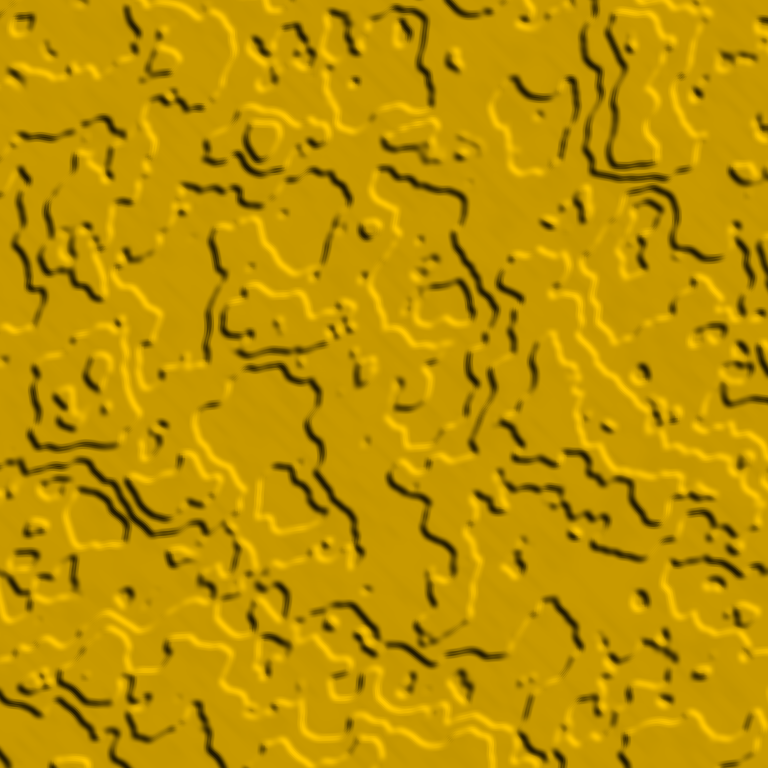
Give the GLSL for this texture, as a three.js fragment shader.

```glsl
varying vec2 vUv;

const vec3 GOLD = vec3(0.78, 0.60, 0.0);
const vec3 GLINT = vec3(1.0, 0.78, 0.0);
const vec3 SHADOW = vec3(0.14, 0.105, 0.0);
const vec2 LIGHT_DIR = vec2(0.7071, 0.7071);

const float PLATEAU_SCALE = 8.5;   // largest plateaus across the canvas
const float STEP_HEIGHT = 0.17;    // height between two terraces
const float EDGE_WIDTH = 0.004;    // softness of the relief edges
const float TAP_SPACING = 0.0032;

float hash(vec2 p) {
  vec3 q = fract(vec3(p.xyx) * 0.1031);
  q += dot(q, q.yzx + 33.33);
  return fract((q.x + q.y) * q.z);
}

float valueNoise(vec2 p) {
  vec2 cell = floor(p);
  vec2 f = fract(p);
  f = f * f * (3.0 - 2.0 * f);
  float low = mix(hash(cell), hash(cell + vec2(1.0, 0.0)), f.x);
  float high = mix(hash(cell + vec2(0.0, 1.0)), hash(cell + vec2(1.0, 1.0)), f.x);
  return mix(low, high, f.y);
}

float fractalNoise(vec2 p) {
  mat2 turn = mat2(0.8, 0.6, -0.6, 0.8);
  float sum = 0.0;
  float total = 0.0;
  float gain = 1.0;
  for (int i = 0; i < 4; i++) {
    sum += gain * valueNoise(p);
    total += gain;
    gain *= 0.5;
    p = turn * p * 2.05 + 17.3;
  }
  return sum / total;
}

// Flat plateaus joined by short steep ramps
float terrace(float height, float stepHeight) {
  float level = height / stepHeight;
  return floor(level) + smoothstep(0.44, 0.56, fract(level));
}

// Gaussian-weighted slope of the terraces along the light
float emboss(vec2 p, vec2 lightDir, float width, float spacing) {
  float slope = 0.0;
  float total = 0.0;
  for (int y = -2; y <= 2; y++) {
    for (int x = -2; x <= 2; x++) {
      vec2 offset = vec2(float(x), float(y)) * spacing;
      float along = dot(offset, lightDir) / width;
      float weight = along * exp(-0.5 * dot(offset, offset) / (width * width));
      float height = fractalNoise((p + offset) * PLATEAU_SCALE + 40.0);
      slope += weight * terrace(height, STEP_HEIGHT);
      total += 0.5 * abs(weight);
    }
  }
  return slope / total;
}

// Faint brushed streaks running across the light
float streaks(vec2 p, vec2 lightDir) {
  vec2 across = vec2(-lightDir.y, lightDir.x);
  vec2 q = vec2(dot(p, lightDir) * 95.0, dot(p, across) * 28.0);
  return valueNoise(q + 200.0) - 0.5;
}

vec3 shade(float relief) {
  vec3 color = mix(GOLD, GLINT, clamp(relief, 0.0, 1.0));
  return mix(color, SHADOW, clamp(-relief, 0.0, 1.0));
}

void main() {
  float relief = emboss(vUv, LIGHT_DIR, EDGE_WIDTH, TAP_SPACING);
  relief += 0.06 * streaks(vUv, LIGHT_DIR);
  gl_FragColor = vec4(shade(relief), 1.0);
}
```
